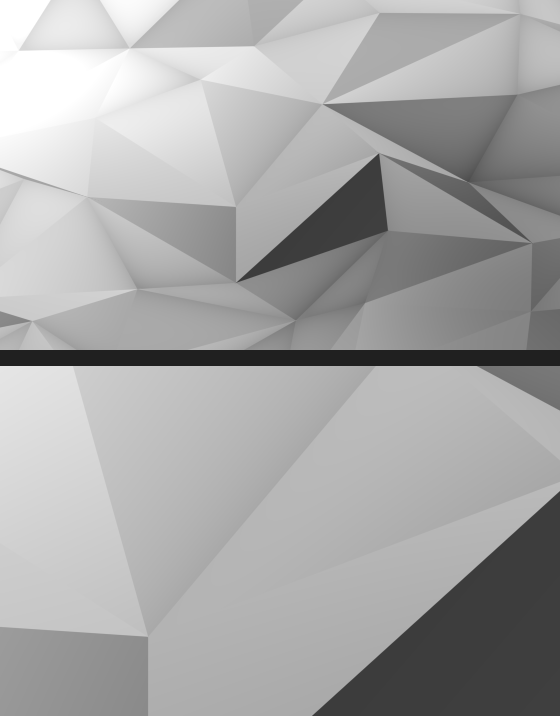
Top, the full canvas; bottom, a detail of the centre.
A WebGL 1 fragment shader for this background:

```glsl
precision highp float;
// Draws a grey low-poly relief of irregular facets, lit from the upper left.

uniform vec2 u_resolution;

const vec2 CELL_SIZE = vec2(0.36, 0.22);
const float MESH_ANGLE = 0.06;
const float JITTER = 0.72;
const vec2 SHARD_POSITION = vec2(1.03, 0.33);
const float SHARD_TONE = 0.24;

// Mesh ids stay whole numbers, so every cell hashes a shared vertex alike.
float hash(vec2 id) {
  return fract(sin(dot(id, vec2(127.1, 311.7))) * 43758.5453);
}

vec2 rotate(vec2 p, float angle) {
  float c = cos(angle);
  float s = sin(angle);
  return vec2(c * p.x - s * p.y, s * p.x + c * p.y);
}

vec2 gridToCanvas(vec2 g) {
  return rotate(g * CELL_SIZE, MESH_ANGLE);
}

vec2 canvasToGrid(vec2 p) {
  return rotate(p, -MESH_ANGLE) / CELL_SIZE;
}

// Jittered mesh vertex for an integer grid id.
vec2 meshVertex(vec2 id) {
  vec2 offset = vec2(hash(id + 11.0), hash(id + 37.0)) - 0.5;
  return gridToCanvas(id + offset * JITTER);
}

float cross2(vec2 a, vec2 b) {
  return a.x * b.y - a.y * b.x;
}

// Signed distance to the line a-b, positive on its left.
float lineDistance(vec2 p, vec2 a, vec2 b) {
  return cross2(b - a, p - a) / length(b - a);
}

bool separates(vec2 a, vec2 b, vec2 p, vec2 q) {
  return lineDistance(p, a, b) * lineDistance(q, a, b) < 0.0;
}

// Soft shadow beside an edge; only some edges are valleys.
float creaseShadow(float dist, vec2 idA, vec2 idB) {
  float valley = smoothstep(0.5, 0.9, hash(idA + idB + 7.0));
  return valley * exp(-max(dist, 0.0) / 0.035);
}

// Falloff over the canvas: a glow at the upper left, shade at the lower right.
float ambientLight(vec2 uv) {
  vec2 toGlow = (uv - vec2(0.03, 0.84)) * vec2(1.6, 1.3);
  vec2 toShade = uv - vec2(0.85, 0.22);
  float slope = 0.755 + 0.17 * (uv.y - uv.x);
  float glow = 0.17 * exp(-5.0 * dot(toGlow, toGlow));
  return slope + glow - 0.15 * exp(-7.0 * dot(toShade, toShade));
}

// Returns coverage-weighted tone and coverage of one triangle.
vec2 facet(vec2 p, vec2 idA, vec2 idB, vec2 idC, float light, float pixel, bool isShard) {
  vec2 a = meshVertex(idA);
  vec2 b = meshVertex(idB);
  vec2 c = meshVertex(idC);
  float winding = sign(cross2(b - a, c - a));
  vec3 d = winding * vec3(lineDistance(p, a, b), lineDistance(p, b, c), lineDistance(p, c, a));
  float coverage = smoothstep(-0.7 * pixel, 0.7 * pixel, min(d.x, min(d.y, d.z)));

  // Flat tilt shade, a gentle gradient across the face, then creases.
  vec2 faceId = idA + idB + idC;
  vec2 center = (a + b + c) / 3.0;
  float tilt = hash(faceId + 53.0);
  vec2 gradient = rotate(vec2(0.17, 0.0), 6.2832 * hash(faceId + 71.0));
  float shade = mix(0.05, -0.21, tilt * tilt * tilt) + dot(p - center, gradient);
  float crease = creaseShadow(d.x, idA, idB) + creaseShadow(d.y, idB, idC)
               + creaseShadow(d.z, idC, idA);
  float tone = light + shade - 0.085 * min(crease, 1.5);
  if (isShard) tone = SHARD_TONE + 0.4 * dot(p - center, gradient);
  return vec2(clamp(tone, 0.2, 1.0), 1.0) * coverage;
}

// Splits one jittered cell along a diagonal that stays inside it.
vec2 cellFacets(vec2 p, vec2 id, float light, float pixel, bool hasShard) {
  vec2 idB = id + vec2(1.0, 0.0);
  vec2 idC = id + vec2(0.0, 1.0);
  vec2 idD = id + 1.0;
  vec2 a = meshVertex(id);
  vec2 b = meshVertex(idB);
  vec2 c = meshVertex(idC);
  vec2 d = meshVertex(idD);
  bool risingFits = separates(a, d, b, c);
  bool fallingFits = separates(b, c, a, d);
  bool prefersRising = hasShard || hash(id + 41.0) > 0.4;
  if (!fallingFits || (risingFits && prefersRising)) {
    return facet(p, id, idB, idD, light, pixel, hasShard)
         + facet(p, id, idD, idC, light, pixel, false);
  }
  return facet(p, id, idB, idC, light, pixel, hasShard)
       + facet(p, idB, idD, idC, light, pixel, false);
}

void main() {
  vec2 p = gl_FragCoord.xy / u_resolution.y;
  float light = ambientLight(gl_FragCoord.xy / u_resolution);
  float pixel = 1.0 / u_resolution.y;
  vec2 home = floor(canvasToGrid(p));
  vec2 shardCell = floor(canvasToGrid(SHARD_POSITION));

  vec2 total = vec2(0.0);
  for (int y = -1; y <= 1; y++) {
    for (int x = -1; x <= 1; x++) {
      vec2 id = home + vec2(float(x), float(y));
      bool hasShard = distance(id, shardCell) < 0.5;
      total += cellFacets(p, id, light, pixel, hasShard);
    }
  }
  gl_FragColor = vec4(vec3(total.x / max(total.y, 0.0001)), 1.0);
}
```
